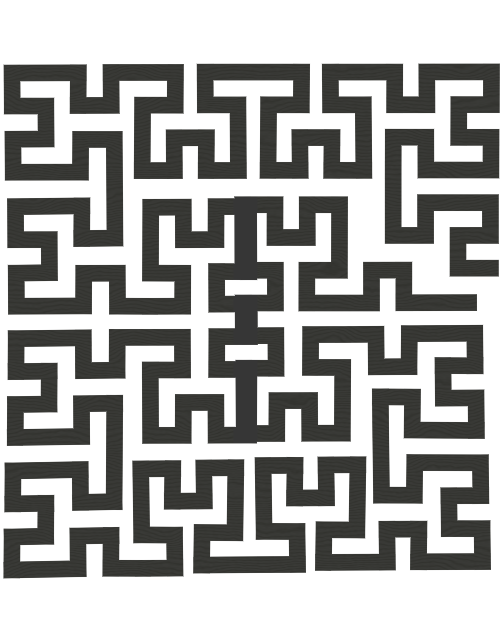
A WebGL 2 fragment shader for this pattern:

```glsl
#version 300 es
precision highp float;
// A closed space-filling ribbon with slow drift, inked in dark grain on white.

#define CANVAS_UNITS 768.0
#define ORIGIN vec2(13.0, 86.0)
#define PITCH vec2(38.9, 39.3)
#define HALF_WIDTH 10.0
#define FIRST_NODE 214
#define NODE_COUNT 256
#define EDGE_STRETCH vec2(-3.5, 2.5)
#define INK vec3(0.215, 0.217, 0.203)
#define SPINE_INK vec3(0.212)
#define GRAIN_DEPTH 0.035

uniform vec2 u_resolution;
out vec4 fragColor;

// Accumulated displacement at the start of each block of 16 nodes.
const vec2 DRIFT[18] = vec2[18](
    vec2(-8.0, 0.0), vec2(-8.0, 0.0), vec2(-6.0, 0.5), vec2(-0.5, 0.5),
    vec2(3.5, 1.0), vec2(8.0, 3.0), vec2(11.5, 6.5), vec2(14.0, 3.5),
    vec2(11.0, 4.5), vec2(7.5, 5.0), vec2(3.0, 6.5), vec2(-5.5, 2.0),
    vec2(-15.0, -1.0), vec2(-23.0, -3.0), vec2(-29.0, 1.0), vec2(-32.5, 2.5),
    vec2(-34.0, 2.5), vec2(-34.5, 1.0));

float hash(vec2 p) {
    return fract(sin(dot(p, vec2(127.1, 311.7))) * 43758.5);
}

float noise(vec2 p) {
    vec2 cell = floor(p), f = fract(p);
    f = f * f * (3.0 - 2.0 * f);
    return mix(mix(hash(cell), hash(cell + vec2(1, 0)), f.x),
               mix(hash(cell + vec2(0, 1)), hash(cell + vec2(1, 1)), f.x), f.y);
}

// Order-3 Hilbert curve: index 0..63 to a cell of an 8 by 8 lattice.
ivec2 hilbert(int index) {
    ivec2 cell = ivec2(0);
    for (int size = 1; size < 8; size *= 2) {
        int rx = (index >> 1) & 1;
        int ry = (index ^ rx) & 1;
        if (ry == 0) {
            if (rx == 1) cell = ivec2(size - 1) - cell;
            cell = cell.yx;
        }
        cell += size * ivec2(rx, ry);
        index >>= 2;
    }
    return cell;
}

// Four Hilbert quadrants joined in a loop, then displaced by the drift.
vec2 nodePosition(int step) {
    int index = (step + FIRST_NODE) & 255;
    int quadrant = index >> 6;
    ivec2 h = hilbert(index & 63);
    ivec2 cell = ivec2(7 - h.y, h.x);
    if (quadrant == 1) cell.y += 8;
    if (quadrant >= 2) cell = ivec2(8 + h.y, (quadrant == 2 ? 15 : 7) - h.x);

    vec2 lattice = vec2(cell);
    float along = float(step + FIRST_NODE - 208) / 16.0;
    int block = int(along);
    vec2 drift = mix(DRIFT[block], DRIFT[block + 1], fract(along));
    float leftward = max(0.0, 3.0 - lattice.x) / 3.0;
    drift += EDGE_STRETCH * leftward * vec2(1.0, lattice.y / 15.0);
    return ORIGIN + PITCH * lattice + drift;
}

// Distance to a straight stroke with square ends.
float strokeDistance(vec2 p, vec2 a, vec2 b) {
    vec2 span = b - a;
    float len = length(span);
    vec2 dir = span / len;
    vec2 q = p - 0.5 * (a + b);
    q = abs(vec2(dot(q, dir), dot(q, vec2(-dir.y, dir.x))));
    q -= vec2(0.5 * len + HALF_WIDTH, HALF_WIDTH);
    return max(q.x, q.y);
}

// Fine wavy fibres, bent by low-frequency noise.
float woodGrain(vec2 p) {
    float bend = noise(p * vec2(0.025, 0.045)) * 26.0;
    float fibre = 0.5 + 0.5 * sin(p.y * 1.5 + bend + noise(p * 0.15) * 2.0);
    return 0.65 * fibre * fibre + 0.35 * noise(p * vec2(0.3, 1.1));
}

void main() {
    float pixel = CANVAS_UNITS / u_resolution.y;
    vec2 p = vec2(gl_FragCoord.x, u_resolution.y - gl_FragCoord.y) * pixel;

    // Ribbon
    float dist = 1e5;
    vec2 previous = nodePosition(0);
    for (int i = 1; i < NODE_COUNT; i++) {
        vec2 current = nodePosition(i);
        dist = min(dist, strokeDistance(p, previous, current));
        previous = current;
    }
    float cover = 1.0 - smoothstep(-0.6 * pixel, 0.6 * pixel, dist);

    // Grained ink, with a flat spine where the two halves overlap
    vec3 ink = INK + GRAIN_DEPTH * vec3(1.0, 1.0, 1.1) * (0.4 - woodGrain(p));
    vec2 spine = abs(p - vec2(294.5, 384.5)) - vec2(14.5, 148.0);
    float flatness = 1.0 - smoothstep(-pixel, pixel, max(spine.x, spine.y));
    ink = mix(ink, SPINE_INK, flatness);

    fragColor = vec4(mix(vec3(1.0), ink, cover), 1.0);
}
```
